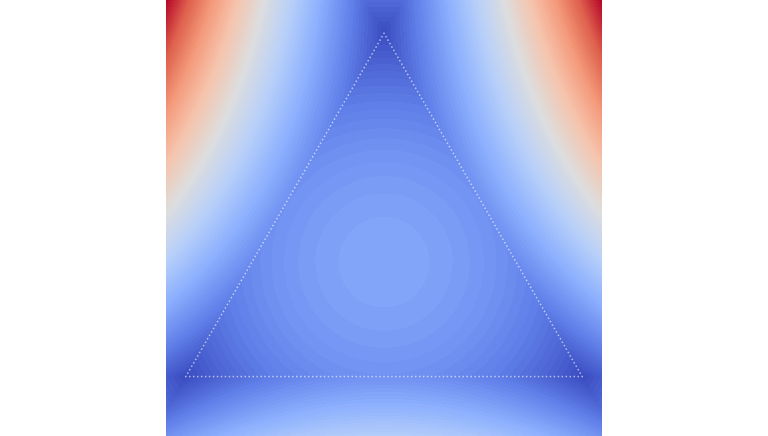
Reproduce this background procedurally as a WebGL 1 fragment shader.

```glsl
precision highp float;
// A banded cool-to-warm heat map of side-distance products around a dotted equilateral triangle.
uniform vec2 u_resolution;

// Layout: the triangle has side 2 and its base on y = 0
const float HALF_SPAN = 1.1;
const float CENTER_Y = 0.8;
const float HEIGHT = 1.7320508;
const vec2 LEFT = vec2(-1.0, 0.0);
const vec2 RIGHT = vec2(1.0, 0.0);
const vec2 APEX = vec2(0.0, HEIGHT);

// Field
const float FIELD_MAX = 1.5068;
const float BANDS = 89.4;

// Dotted outline
const float DOT_PERIOD = 0.02;
const float DOT_HALF = 0.0038;
const float DOT_ALPHA = 0.6;
const vec3 DOT_COLOR = vec3(1.0);
const vec3 PAPER = vec3(1.0);

// Color stops, evenly spaced from cold to hot
const vec3 NAVY = vec3(0.230, 0.299, 0.754);
const vec3 ROYAL = vec3(0.384, 0.510, 0.918);
const vec3 SKY = vec3(0.553, 0.690, 0.996);
const vec3 ICE = vec3(0.722, 0.816, 0.976);
const vec3 ASH = vec3(0.867, 0.867, 0.867);
const vec3 PEACH = vec3(0.961, 0.769, 0.678);
const vec3 SALMON = vec3(0.957, 0.604, 0.482);
const vec3 BRICK = vec3(0.871, 0.376, 0.302);
const vec3 CRIMSON = vec3(0.706, 0.016, 0.149);

// Weight of one stop in piecewise linear interpolation
float tent(float x, float stop) {
  return max(0.0, 1.0 - abs(x - stop));
}

vec3 coolWarm(float t) {
  float x = 8.0 * clamp(t, 0.0, 1.0);
  return NAVY * tent(x, 0.0) + ROYAL * tent(x, 1.0) + SKY * tent(x, 2.0)
       + ICE * tent(x, 3.0) + ASH * tent(x, 4.0) + PEACH * tent(x, 5.0)
       + SALMON * tent(x, 6.0) + BRICK * tent(x, 7.0) + CRIMSON * tent(x, 8.0);
}

// Sum of pairwise products of the unsigned distances to the three sides
float sideField(vec2 p) {
  float base = p.y / HEIGHT;
  float rest = 1.0 - base;
  vec3 d = abs(vec3(base, 0.5 * (rest + p.x), 0.5 * (rest - p.x)));
  return dot(d, d.yzx);
}

// Antialiased coverage of a strip around zero
float strip(float distance, float halfWidth, float pixel) {
  return clamp((halfWidth - abs(distance)) / pixel + 0.5, 0.0, 1.0);
}

float dottedEdge(vec2 p, vec2 a, vec2 b, float pixel) {
  vec2 dir = normalize(b - a);
  vec2 q = p - a;
  float along = dot(q, dir);
  float across = dir.x * q.y - dir.y * q.x;
  float inRange = step(-DOT_HALF, along) * step(along, length(b - a) + DOT_HALF);
  float cell = mod(along + 0.5 * DOT_PERIOD, DOT_PERIOD) - 0.5 * DOT_PERIOD;
  return inRange * strip(across, DOT_HALF, pixel) * strip(cell, DOT_HALF, pixel);
}

void main() {
  float pixel = 2.0 * HALF_SPAN / u_resolution.y;
  vec2 p = (gl_FragCoord.xy - 0.5 * u_resolution) * pixel + vec2(0.0, CENTER_Y);

  // Quantized heat map
  float level = sideField(p) / FIELD_MAX;
  vec3 color = coolWarm((floor(level * BANDS) + 0.5) / BANDS);

  // Triangle outline
  float dots = dottedEdge(p, LEFT, RIGHT, pixel);
  dots = max(dots, dottedEdge(p, RIGHT, APEX, pixel));
  dots = max(dots, dottedEdge(p, APEX, LEFT, pixel));
  color = mix(color, DOT_COLOR, DOT_ALPHA * dots);

  // Square plot on blank paper
  color = mix(PAPER, color, strip(p.x, HALF_SPAN, pixel));
  gl_FragColor = vec4(color, 1.0);
}
```
